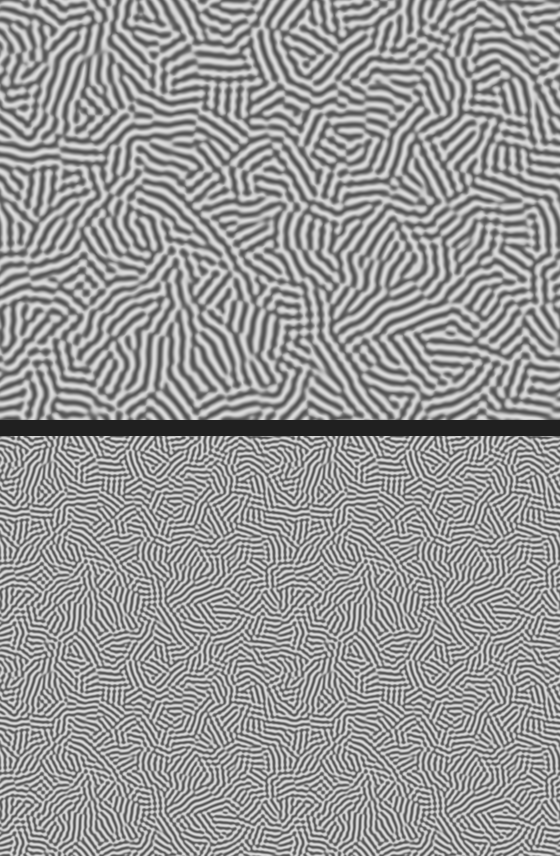
Top, the tile; bottom, the same tile 2 across and 2 down.
This pattern is drawn by a Shadertoy shader. Its source:

```glsl
// Tiling labyrinth of soft dark ridges on a light ground, like a reaction-diffusion pattern.
// Each cell of a wrapped, jittered grid holds a short wave packet; its phase is aligned with
// its neighbours, then the summed wave is levelled by its own slope to give even stripes.

const float TAU = 6.2831853;
const vec2  GRID = vec2(20.0, 15.0);      // cells across and up, whole numbers so it tiles
const float WAVES_PER_CELL = 2.5;         // stripe density
const float WAVE_NUMBER = TAU * WAVES_PER_CELL;
const float PACKET_RADIUS = 2.0;          // reach of a packet, in cells
const float PACKET_POWER = 8.0;           // higher gives crisper borders between domains
const float POSITION_JITTER = 0.7;
const float ANGLE_JITTER = 1.6;
const float DEFECT_SOFTNESS = 0.2;        // greys out places where packets cancel
const float CONTRAST = 1.04;
const float LIGHT_BIAS = 0.05;            // narrows the dark lines a little
const vec3  DARK = vec3(0.325);
const vec3  LIGHT = vec3(0.86);

struct Packet {
    vec2 center;
    vec2 dir;
    float phase;
};

// Three random values from 0 to 1 for a cell, by integer mixing
vec3 hash3(vec2 cell) {
    uvec3 v = uvec3(uvec2(mod(cell, GRID) + 0.5), 7u);
    v = v * 1664525u + 1013904223u;
    v.x += v.y * v.z;
    v.y += v.z * v.x;
    v.z += v.x * v.y;
    v ^= v >> 16u;
    v.x += v.y * v.z;
    v.y += v.z * v.x;
    v.z += v.x * v.y;
    return vec3(v >> 16u) / 65536.0;
}

// Slowly turning stripe direction, periodic over the canvas
float flowAngle(vec2 p) {
    vec2 q = TAU * p / GRID;
    return 1.3 * sin(2.0 * q.x + q.y + 0.5)
         + 1.2 * sin(q.x - 2.0 * q.y + 2.0)
         + 0.7 * sin(4.0 * q.x + 3.0 * q.y + 4.0);
}

Packet packetAt(vec2 cell) {
    vec3 h = hash3(cell);
    vec2 center = cell + 0.5 + POSITION_JITTER * (h.xy - 0.5);
    float angle = flowAngle(center) + ANGLE_JITTER * (h.z - 0.5);
    float phase = TAU * fract(dot(h, vec3(17.0, 31.0, 47.0)));
    return Packet(center, vec2(cos(angle), sin(angle)), phase);
}

// Phase that best continues the stripes of the surrounding packets
float alignedPhase(Packet self, vec2 cell) {
    vec2 sum = vec2(0.0);
    for (int j = -1; j <= 1; j++)
    for (int i = -1; i <= 1; i++) {
        Packet other = packetAt(cell + vec2(i, j));
        float turn = dot(self.dir, other.dir);
        float side = turn < 0.0 ? -1.0 : 1.0;
        vec2 gap = self.center - other.center;
        float phase = side * other.phase
                    + 0.5 * WAVE_NUMBER * dot(self.dir + side * other.dir, gap);
        float weight = turn * turn * turn * turn * exp(-dot(gap, gap));
        sum += weight * vec2(cos(phase), sin(phase));
    }
    return atan(sum.y, sum.x + 1e-6);
}

// Levelled stripe signal, about -1 on dark ridges and 1 between them
float labyrinth(vec2 p) {
    vec2 home = floor(p);
    float height = 0.0;
    float total = 0.0;
    vec2 slope = vec2(0.0);
    for (int j = -2; j <= 2; j++)
    for (int i = -2; i <= 2; i++) {
        vec2 cell = home + vec2(i, j);
        Packet packet = packetAt(cell);
        vec2 d = p - packet.center;
        float falloff = 1.0 - dot(d, d) / (PACKET_RADIUS * PACKET_RADIUS);
        if (falloff < 0.2) continue;

        float weight = pow(falloff, PACKET_POWER);
        vec2 weightSlope = -2.0 * PACKET_POWER * d * weight
                         / (falloff * PACKET_RADIUS * PACKET_RADIUS);
        float phase = WAVE_NUMBER * dot(packet.dir, d) + alignedPhase(packet, cell);
        height += weight * cos(phase);
        slope += weightSlope * cos(phase) - weight * WAVE_NUMBER * sin(phase) * packet.dir;
        total += weight;
    }
    slope /= WAVE_NUMBER;
    float soft = DEFECT_SOFTNESS * total;
    return height / sqrt(height * height + dot(slope, slope) + soft * soft + 1e-12);
}

void mainImage(out vec4 fragColor, in vec2 fragCoord) {
    float s = labyrinth(fragCoord / iResolution.xy * GRID);
    s = clamp(CONTRAST * s + LIGHT_BIAS * (1.0 - s * s), -1.0, 1.0);
    fragColor = vec4(mix(DARK, LIGHT, 0.5 + 0.5 * s), 1.0);
}
```
